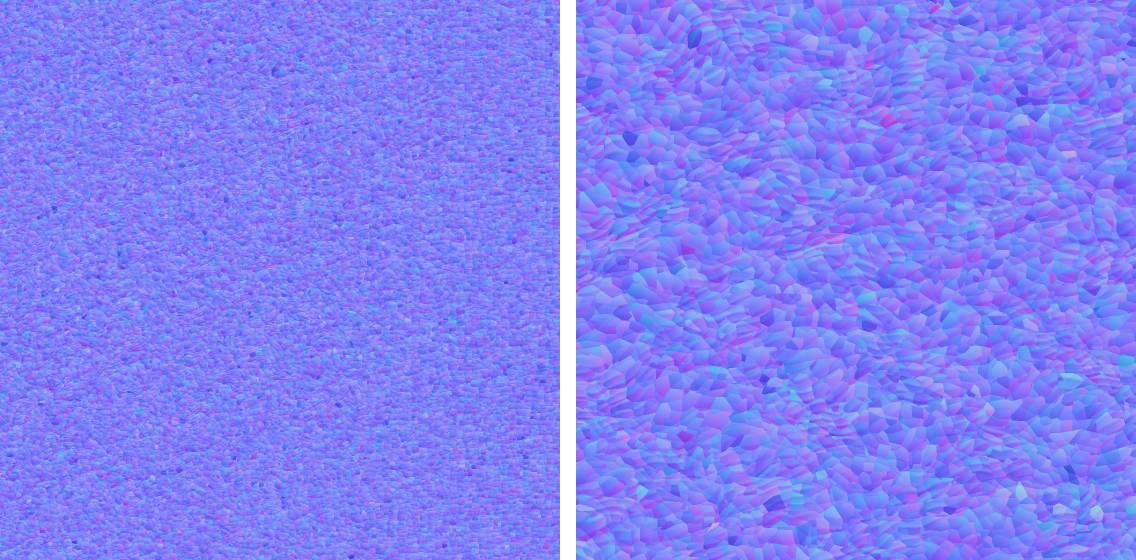
Left, the full canvas; right, a detail of the centre.
Reproduce this texture map procedurally as a WebGL 1 fragment shader.

```glsl
precision highp float;
// Tangent-space normal map of rough, crumbly plaster. Cellular swells, chips
// and the grains cut by them, plus broken wrinkles, add up to one slope, which
// is normalised and encoded as colour; grains turn blocky to the right.
uniform vec2 u_resolution;

const vec2 SWELL_SCALE = vec2(40.0, 66.0);    // cells across the canvas
const vec2 CHIP_SCALE = vec2(76.0, 100.0);
const vec2 GRAIN_SCALE = vec2(112.0, 146.0);
const vec2 SWELL_TILT = vec2(0.10, 0.22);     // slope strengths per axis
const vec2 CHIP_TILT = vec2(0.11, 0.10);
const vec2 CHIP_DOME = vec2(0.13, 0.17);      // rounding of each chip
const vec2 GRAIN_TILT = vec2(0.37, 0.34);
const float GRAIN_DOME = 0.24;                // rounding of each grain
const float SPIKE = 2.4;                      // extra slope of rare grains
const float SHEAR = 0.2;                      // rise of the swells to the right
const vec2 WRINKLE_DIR = vec2(-0.42, 0.91);
const float WRINKLE_FREQ = 1150.0;
const float WRINKLE_TILT = 0.2;
const vec3 TINT = vec3(1.0, 1.0, 0.978);      // slightly muted blue
const int AA = 2;                             // samples per pixel side

vec2 hash2(vec2 p) {
  vec3 q = fract(p.xyx * vec3(0.1031, 0.1030, 0.0973));
  q += dot(q, q.yzx + 33.33);
  return fract((q.xx + q.yz) * q.zy);
}

// Nearest cell: xy = offset from its site, zw = its two random values.
vec4 cells(vec2 p, float jitter) {
  vec2 base = floor(p);
  vec2 nearest = vec2(0.0);
  vec2 id = base;
  float best = 9.0;
  for (int j = -1; j <= 1; j++) {
    for (int i = -1; i <= 1; i++) {
      vec2 cell = base + vec2(float(i), float(j));
      vec2 offset = p - cell - 0.5 - jitter * (hash2(cell + 11.0) - 0.5);
      float d = dot(offset, offset);
      if (d < best) {
        best = d;
        nearest = offset;
        id = cell;
      }
    }
  }
  return vec4(nearest, hash2(id + 157.0));
}

vec2 turn(vec2 p, float angle) {
  float c = cos(angle);
  float s = sin(angle);
  return vec2(c * p.x - s * p.y, s * p.x + c * p.y);
}

// Share of square, column-aligned grains at a place.
float blockiness(vec2 uv) {
  float columns = sin(uv.x * 47.0) + sin(uv.x * 83.0 + 1.7);
  return clamp(0.08 + 0.5 * smoothstep(0.4, 1.0, uv.x)
    + 0.25 * smoothstep(0.35, 0.0, uv.y) + 0.1 * columns, 0.0, 0.68);
}

// Slow patches from layered sines, 0 to 1.
float patches(vec2 uv) {
  float s = sin(uv.x * 61.0 + 2.0 * sin(uv.y * 43.0))
    + sin(uv.y * 73.0 + 2.0 * sin(uv.x * 39.0 + 1.0));
  return smoothstep(-1.1, 1.1, s);
}

vec2 surfaceSlope(vec2 uv) {
  float block = blockiness(uv);
  float jitter = 1.0 - block;
  vec2 warp = 0.003 * sin(uv.yx * vec2(71.0, 57.0) + 3.0 * sin(uv * 29.0));

  // Swells: rounded bumps meeting in sharp, slightly rising creases.
  vec2 sheared = uv + warp - vec2(0.0, SHEAR * uv.x);
  vec4 swell = cells(sheared * SWELL_SCALE + 60.0, 1.0);
  vec2 slope = SWELL_TILT * swell.xy;

  // Chips: small domes, each with its own turned local frame.
  vec4 chip = cells((uv + warp * jitter) * CHIP_SCALE + 20.0, jitter);
  slope += CHIP_TILT * (chip.zw - 0.5) + CHIP_DOME * chip.xy;
  float angle = 2.2 * (chip.w - 0.5) * smoothstep(0.3, 0.8, jitter);
  vec2 local = turn(chip.xy / CHIP_SCALE, angle);

  // Grains: facets cut off at the chip borders, a few of them steep.
  vec4 grain = cells(local * GRAIN_SCALE + 90.0 * (1.0 + chip.zw), jitter);
  float steep = 1.0 + SPIKE * pow(fract(grain.z * 7.0 + grain.w * 5.0), 14.0);
  slope += GRAIN_TILT * (grain.zw - 0.5) * steep;
  slope += GRAIN_DOME * turn(grain.xy, -angle);

  // Wrinkles: fine strokes of varied width and direction on the chips.
  vec2 dir = normalize(WRINKLE_DIR + 0.9 * (chip.wz - 0.5));
  float phase = dot(chip.xy / CHIP_SCALE, dir) * WRINKLE_FREQ
    * (0.75 + 0.5 * chip.z) + 6.28 * chip.w + 1.2 * sin(uv.x * 260.0);
  float wave = sin(phase) + 0.35 * sin(2.0 * phase);
  slope += WRINKLE_TILT * jitter * patches(uv) * wave * dir;
  return slope;
}

void main() {
  vec3 colour = vec3(0.0);
  for (int j = 0; j < AA; j++) {
    for (int i = 0; i < AA; i++) {
      vec2 sub = (vec2(float(i), float(j)) + 0.5) / float(AA) - 0.5;
      vec2 uv = (gl_FragCoord.xy + sub) / u_resolution;
      colour += 0.5 + 0.5 * normalize(vec3(surfaceSlope(uv), 1.0));
    }
  }
  gl_FragColor = vec4(TINT * colour / float(AA * AA), 1.0);
}
```
